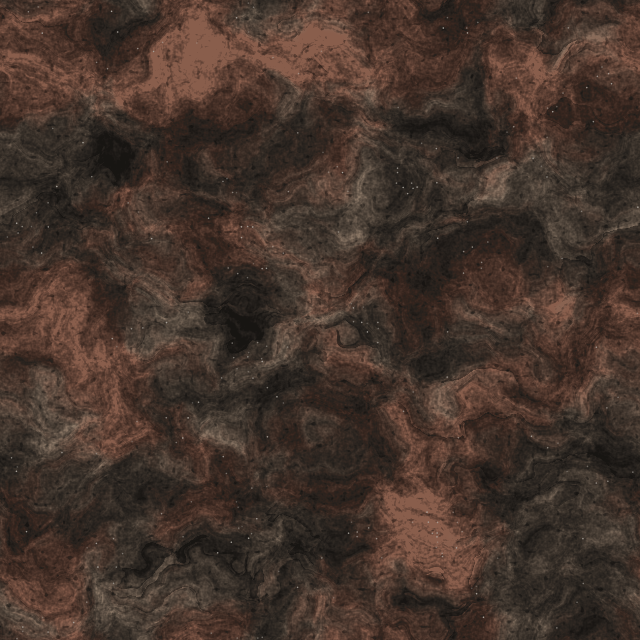
Give the GLSL for this texture, as a Shadertoy shader.

```glsl
#define GREY_TINT  vec3(1.0, 0.86, 0.735)
#define RED_TINT   vec3(1.0, 0.685, 0.555)
#define COAL_TINT  vec3(1.0, 0.89, 0.79)
#define SPARK_COLOR vec3(0.68, 0.66, 0.63)
#define BRIGHTNESS 0.262
#define CONTRAST   0.30
#define WARP       0.08
#define LEDGE_DEPTH 2.0
#define RELIEF     2.0
#define GRAIN      1.1
#define SPARK_CELLS 128.0
#define SPARK_SIZE 0.0014

// Integer hash: three values from 0 to 1 per cell and seed
vec3 hash3(vec2 cell, int seed) {
    uvec3 v = uvec3(uvec2(cell), uint(seed)) * 1664525u + 1013904223u;
    v.x += v.y * v.z;
    v.y += v.z * v.x;
    v.z += v.x * v.y;
    v ^= v >> 16u;
    v.x += v.y * v.z;
    v.y += v.z * v.x;
    v.z += v.x * v.y;
    return vec3(v >> 16u) / 65535.0;
}

float cornerSlope(vec2 cell, vec2 offset, vec2 period, int seed) {
    float angle = 6.2832 * hash3(mod(cell, period), seed).x;
    return dot(vec2(cos(angle), sin(angle)), offset);
}

// Gradient noise that wraps after a whole number of cells
float noise(vec2 uv, vec2 period, int seed) {
    vec2 q = uv * period;
    vec2 i = floor(q);
    vec2 f = q - i;
    vec2 s = f * f * f * (f * (f * 6.0 - 15.0) + 10.0);
    vec2 e = vec2(1.0, 0.0);
    float a = cornerSlope(i, f, period, seed);
    float b = cornerSlope(i + e.xy, f - e.xy, period, seed);
    float c = cornerSlope(i + e.yx, f - e.yx, period, seed);
    float d = cornerSlope(i + e.xx, f - e.xx, period, seed);
    return mix(mix(a, b, s.x), mix(c, d, s.x), s.y);
}

float fbm(vec2 uv, vec2 period, int octaves, float gain, int seed) {
    float sum = 0.0;
    float amplitude = 1.0;
    for (int i = 0; i < octaves; i++) {
        sum += amplitude * noise(uv, period, seed + i);
        period *= 2.0;
        amplitude *= gain;
    }
    return sum;
}

// Broken rock edges: sharp on one side, fading on the other
float ledges(vec2 p) {
    float level = fbm(p, vec2(4.0, 9.0), 6, 0.5, 40);
    float strength = smoothstep(-0.1, 0.3, noise(p, vec2(6.0, 5.0), 50));
    return strength * smoothstep(-0.015, 0.01, level) * exp(-12.0 * max(level, 0.0));
}

// Slope of a rough surface lit from the upper left
float relief(vec2 p) {
    vec2 period = vec2(8.0, 11.0);
    vec2 toLight = vec2(-0.002, 0.004);
    return fbm(p, period, 5, 0.6, 60) - fbm(p + toLight, period, 5, 0.6, 60);
}

// Tiny mineral glints, gathered in clusters
float sparkles(vec2 uv, float pixel) {
    vec2 cell = floor(uv * SPARK_CELLS);
    vec3 h = hash3(cell, 70);
    vec2 center = (cell + 0.25 + 0.5 * h.xy) / SPARK_CELLS;
    float cluster = smoothstep(0.15, 0.5, noise((cell + 0.5) / SPARK_CELLS, vec2(9.0), 71));
    float present = step(1.0 - 0.005 - 0.13 * cluster, h.z);
    float dot0 = 1.0 - smoothstep(0.0, SPARK_SIZE + 0.5 * pixel, distance(uv, center));
    return present * dot0 * mix(0.35, 1.0, hash3(cell, 72).x);
}

void mainImage(out vec4 fragColor, in vec2 fragCoord) {
    vec2 uv = fragCoord / iResolution.xy;
    vec2 p = uv + WARP * vec2(fbm(uv, vec2(5.0), 4, 0.55, 1),
                              fbm(uv, vec2(5.0), 4, 0.55, 6));

    // Tone: patches, mottling, relief and grain
    float redness = fbm(p, vec2(4.0, 5.0), 6, 0.6, 20);
    float tone = 3.0 * fbm(p, vec2(5.0, 6.0), 7, 0.68, 10) + 1.6 * redness;
    tone += 1.2 * fbm(p, vec2(28.0, 34.0), 4, 0.7, 30);
    tone += RELIEF * relief(p) - LEDGE_DEPTH * ledges(p);
    tone += GRAIN * (noise(uv, vec2(170.0), 80) + 0.7 * noise(uv, vec2(310.0), 81));

    // Dark pits
    tone -= 1.5 * smoothstep(0.28, 0.55, noise(uv, vec2(105.0, 120.0), 82));

    // Hue: grey stone, red stone, neutral dark stains
    vec3 tint = mix(GREY_TINT, RED_TINT, smoothstep(-0.35, 0.3, redness));
    tint = mix(tint, COAL_TINT, 0.8 * smoothstep(0.6, 2.0, -tone));
    vec3 color = BRIGHTNESS * tint * exp(CONTRAST * clamp(tone, -3.5, 2.4));

    color = mix(color, SPARK_COLOR, sparkles(uv, 1.0 / iResolution.y));
    fragColor = vec4(color, 1.0);
}
```
